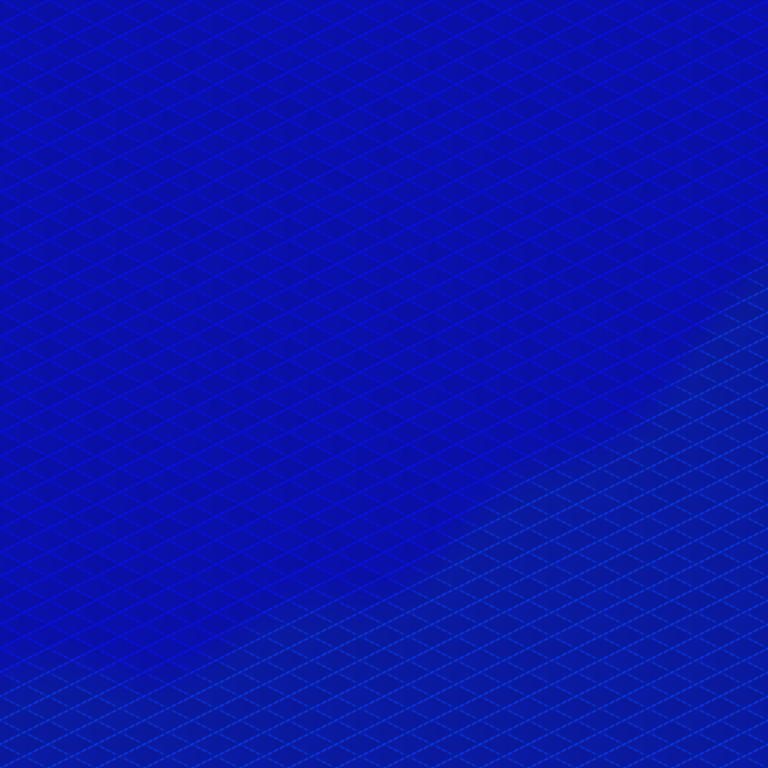
This pattern is drawn by a WebGL 1 fragment shader. Its source:

```glsl
precision highp float;
// Blue diamond lattice of fine dotted lines, with a greener tint rising to the lower right.

uniform vec2 u_resolution;

const vec2 REPEATS = vec2(16.0, 32.0);   // diamonds across and down
const float HALF_WIDTH = 0.0013;         // half line height in canvas units
const float LINE_SHIFT = 0.0156;         // lattice offset in cells
const float DOTS = 8.0;                  // dots along one diamond width
const float TAU = 6.2831853;

float hash(vec2 p) {
    return fract(sin(dot(p, vec2(12.99, 78.23))) * 43758.5);
}

// Coverage of lines at whole values of t, smoothed over one pixel.
float latticeLine(float t, float halfWidth, float pixel) {
    float d = abs(fract(t + 0.5) - 0.5) / REPEATS.y;
    return clamp((halfWidth - d) / pixel + 0.5, 0.0, 1.0);
}

// Bright dots along a line, never fading fully between them.
float dots(float along, float depth) {
    float wave = 0.5 + 0.5 * cos(TAU * along * DOTS);
    return 1.0 - depth * (1.0 - smoothstep(0.1, 0.8, wave));
}

// Strength of a dash centred between two crossings.
float middleDash(float t) {
    return 1.0 - smoothstep(0.22, 0.4, abs(fract(t) - 0.5));
}

// Tint below a wavy, rising boundary.
float tintMask(vec2 p, float softness) {
    float edge = 0.11 + 0.53 * p.x * p.x - 0.025 * cos(TAU * (p.x - 0.22) / 0.3);
    return 1.0 - smoothstep(edge - softness, edge + softness, p.y);
}

// Slight slope of light within each diamond, with a little change per diamond.
float diamondShade(vec2 lattice) {
    vec2 local = fract(lattice);
    float slope = 0.5 + 0.5 * (local.x - local.y);
    return 0.04 * (slope - 0.45) + 0.02 * (hash(floor(lattice)) - 0.5);
}

void main() {
    vec2 p = gl_FragCoord.xy / u_resolution;
    float pixel = 1.0 / u_resolution.y;
    vec2 cell = p * REPEATS;
    vec2 lattice = vec2(cell.y - cell.x, cell.y + cell.x) + LINE_SHIFT;

    float tint = tintMask(p, 0.045);
    vec3 ground = mix(vec3(0.04, 0.06, 0.66), vec3(0.04, 0.10, 0.62), tint);
    vec3 thread = mix(vec3(0.04, 0.06, 0.94), vec3(0.04, 0.22, 0.88), tint);
    ground += diamondShade(lattice) * vec3(0.0, 0.2, 1.0);

    // Rising lines are dotted throughout; falling lines brighten between the crossings.
    float rising = latticeLine(lattice.x, HALF_WIDTH, pixel) * dots(cell.x, 0.6);
    float dash = middleDash(lattice.x);
    float falling = latticeLine(lattice.y, HALF_WIDTH, pixel) * dots(cell.x, 0.6);
    falling *= mix(0.35, 0.8, dash);

    gl_FragColor = vec4(mix(ground, thread, max(rising, falling)), 1.0);
}
```
